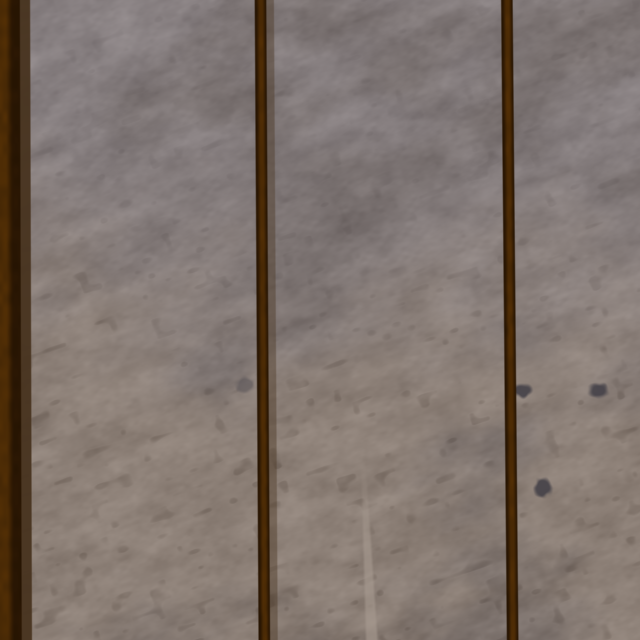
This texture is drawn by a Shadertoy shader. Its source:

```glsl
// Mottled concrete floor seen between three slightly leaning brown metal bars.

const vec3 COOL_GREY = vec3(0.53, 0.50, 0.505);
const vec3 WARM_GREY = vec3(0.55, 0.50, 0.465);
const vec3 STAIN     = vec3(0.44, 0.405, 0.395);
const vec3 SPOT      = vec3(0.25, 0.24, 0.27);
const vec3 SCRATCH   = vec3(0.66, 0.61, 0.57);
const vec3 BAR_DARK  = vec3(0.16, 0.085, 0.01);
const vec3 BAR_LIT   = vec3(0.30, 0.17, 0.02);
const vec3 SIDE      = vec3(0.28, 0.20, 0.12);

float hash(vec2 p) {
    return fract(sin(dot(p, vec2(127.1, 311.7))) * 43758.5453);
}

float noise(vec2 p) {
    vec2 i = floor(p), f = fract(p);
    f = f * f * (3.0 - 2.0 * f);
    return mix(mix(hash(i), hash(i + vec2(1, 0)), f.x),
               mix(hash(i + vec2(0, 1)), hash(i + vec2(1, 1)), f.x), f.y);
}

float fbm(vec2 p) {
    float sum = 0.0, amp = 0.5;
    for (int i = 0; i < 5; i++) {
        sum += amp * noise(p);
        p = mat2(1.6, 1.2, -1.2, 1.6) * p + 7.3;
        amp *= 0.5;
    }
    return sum;
}

// Soft coverage of the interval from a to b.
float band(float x, float a, float b, float soft) {
    return smoothstep(a - soft, a + soft, x) * (1.0 - smoothstep(b - soft, b + soft, x));
}

// Soft ellipse with a slightly ragged rim.
float blot(vec2 p, vec2 centre, vec2 radius) {
    float d = length((p - centre) / radius) + 0.4 * (noise(p * 110.0) - 0.5);
    return 1.0 - smoothstep(0.6, 1.25, d);
}

vec3 concrete(vec2 p) {
    // Streaks rise gently to the right.
    vec2 q = mat2(0.94, -0.34, 0.34, 0.94) * p;
    float broad = fbm(q * vec2(4.0, 7.0) + 3.0);
    float streaks = fbm(q * vec2(18.0, 36.0) + 11.0);
    float grain = noise(q * vec2(95.0, 150.0)) - 0.5;
    float warmth = 1.0 - smoothstep(0.2, 0.85, p.y + 0.5 * (broad - 0.5));
    vec3 col = mix(COOL_GREY, WARM_GREY, warmth);
    col = mix(col, STAIN, 0.6 * smoothstep(0.46, 0.75, broad));
    col += 0.13 * (streaks - 0.48) + 0.028 * grain;
    // Small pits, denser towards the bottom.
    float pits = smoothstep(0.76, 0.95, noise(q * vec2(48.0, 75.0) + 5.0));
    return col - 0.055 * pits * mix(0.4, 1.0, warmth);
}

vec3 addMarks(vec3 col, vec2 p) {
    // Three dark spots at the right and a faint one beside the middle bar.
    for (int i = 0; i < 3; i++) {
        float k = float(i);
        vec2 centre = vec2(0.816 + 0.12 * sin(1.43 * k), 0.39 - 0.152 * step(1.5, k));
        vec2 radius = mix(vec2(0.016, 0.011), vec2(0.013, 0.015), step(1.5, k));
        col = mix(col, SPOT, 0.85 * blot(p, centre, radius));
    }
    col = mix(col, SPOT, 0.4 * blot(p, vec2(0.382, 0.399), vec2(0.015, 0.012)));

    // Pale scratch, widening downwards.
    float x = p.x - mix(0.581, 0.567, p.y / 0.29);
    float width = mix(0.009, 0.003, clamp(p.y / 0.29, 0.0, 1.0));
    float fade = 1.0 - smoothstep(0.12, 0.31, p.y);
    return mix(col, SCRATCH, 0.6 * fade * band(x, -width, width, 0.003));
}

vec3 addBar(vec3 col, vec2 p, float index, float soft) {
    float first = 1.0 - step(0.5, index);
    float lean = (1.0 - p.y) * (0.003 + 0.003 * index);
    float right = 0.031 + 0.385 * index + lean;
    float width = mix(0.018, 0.080, first);
    float sideWidth = 0.016 * (1.0 - 0.25 * index * index);

    // Side face: solid on the first bar, a thin shade on the next.
    float side = band(p.x, right - 0.004, right + sideWidth, soft);
    col = mix(col, SIDE, side * mix(0.42, 0.95, first) * step(index, 1.5));

    // Front face: lit core between darker edges.
    float fromRight = (right - p.x) / 0.018;
    float lit = mix(band(fromRight, 0.2, 0.72, 0.2), smoothstep(0.6, 1.3, fromRight), first);
    vec3 face = mix(BAR_DARK, BAR_LIT, lit);
    face *= 0.92 + 0.16 * noise(p * vec2(120.0, 60.0));
    return mix(col, face, band(p.x, right - width, right, soft));
}

void mainImage(out vec4 fragColor, in vec2 fragCoord) {
    vec2 p = fragCoord / iResolution.xy;
    float soft = max(0.0016, 0.75 / iResolution.x);
    vec3 col = addMarks(concrete(p), p);
    for (int i = 0; i < 3; i++) {
        col = addBar(col, p, float(i), soft);
    }
    fragColor = vec4(clamp(col, 0.0, 1.0), 1.0);
}
```
